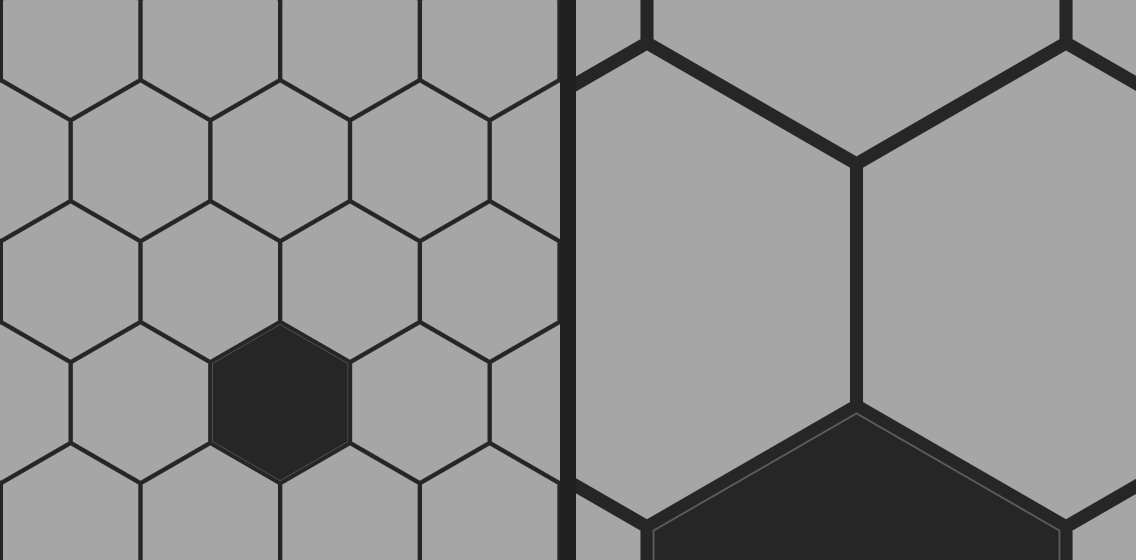
Left: the whole. Right: its middle third, enlarged.
This pattern is drawn by a Shadertoy shader. Its source:

```glsl
// Flat grey honeycomb with dark joints and one dark cell outlined by a hairline.

const float CELL_SIDE = 0.144;                  // hexagon side, in canvas heights
const float JOINT_WIDTH = 0.0078;
const float SEAM_WIDTH = 0.0011;
const vec2 DARK_CELL_CENTER = vec2(0.5003, 0.2811);
const vec3 TILE_COLOR = vec3(0.65);
const vec3 DARK_COLOR = vec3(0.15);
const vec3 SEAM_COLOR = vec3(0.36);

const float SQRT3 = 1.7320508;
const float CELL_WIDTH = CELL_SIDE * SQRT3;

// Offset from the centre of the nearest pointy-top hexagon.
vec2 hexOffset(vec2 p) {
    vec2 period = vec2(CELL_WIDTH, 3.0 * CELL_SIDE);
    vec2 a = mod(p + 0.5 * period, period) - 0.5 * period;
    vec2 b = mod(p, period) - 0.5 * period;
    return dot(a, a) < dot(b, b) ? a : b;
}

// Distance from a point inside a cell to its nearest side.
float edgeDistance(vec2 q) {
    q = abs(q);
    return 0.5 * CELL_WIDTH - max(q.x, dot(q, vec2(0.5, 0.5 * SQRT3)));
}

void mainImage(out vec4 fragColor, in vec2 fragCoord) {
    float pixel = 1.0 / iResolution.y;
    vec2 p = fragCoord * pixel - DARK_CELL_CENTER;
    vec2 offset = hexOffset(p);
    float inset = edgeDistance(offset) - 0.5 * JOINT_WIDTH;

    // Only the cell at the local origin is dark.
    bool isDark = length(p - offset) < 0.5 * CELL_SIDE;
    vec3 color = isDark ? DARK_COLOR : TILE_COLOR;

    // Joints between cells
    float face = clamp(inset / pixel + 0.5, 0.0, 1.0);
    color = mix(DARK_COLOR, color, face);

    // Hairline where the dark cell meets its joint
    if (isDark) {
        float seam = clamp((0.5 * SEAM_WIDTH - abs(inset)) / pixel + 0.5, 0.0, 1.0);
        color = mix(color, SEAM_COLOR, seam);
    }

    fragColor = vec4(color, 1.0);
}
```
